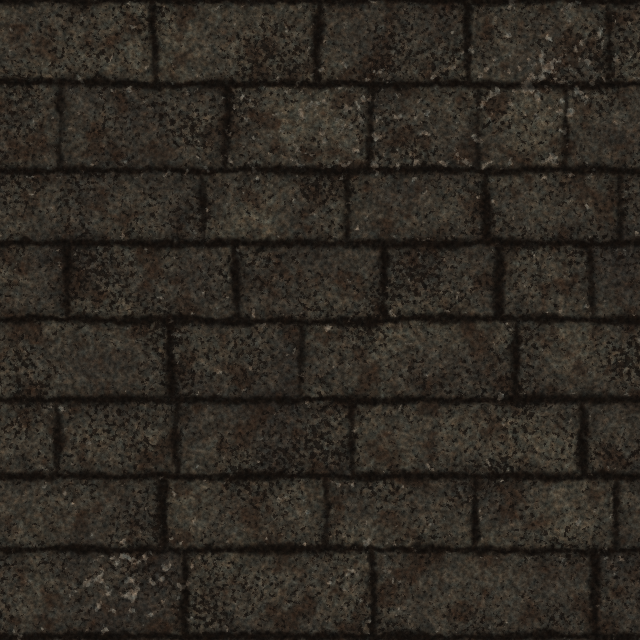
This texture is drawn by a Shadertoy shader. Its source:

```glsl
// Dark, weathered masonry: eight uneven courses of wide stone blocks with sooty joints.
// Joint distances are roughened by gradient noise; layered noise then adds
// block tints, pitting, brown stains, grain and pale chipped patches.

const float PI = 3.14159;

// First joint, joint spacing and bend of that spacing, per course from the top
const vec3 COURSE[8] = vec3[8](
    vec3(.242, .236, .02), vec3(.094, .197, .09),
    vec3(.316, .217, .01), vec3(.104, .205, .085),
    vec3(.267, .27, -.066), vec3(.089, .274, -.1),
    vec3(.254, .236, .02), vec3(.29, .32, -.028));

float hash(vec2 p) {
    vec3 a = fract(p.xyx * vec3(.1031, .1030, .0973));
    a += dot(a, a.yzx + 33.33);
    return fract((a.x + a.y) * a.z);
}

vec2 gradient(vec2 cell) {
    float angle = 2. * PI * hash(cell);
    return vec2(cos(angle), sin(angle));
}

float noise(vec2 p) {
    vec2 i = floor(p), f = p - i;
    vec2 u = f * f * f * (f * (f * 6. - 15.) + 10.);
    vec2 e = vec2(1, 0);
    float low = mix(dot(gradient(i), f), dot(gradient(i + e), f - e), u.x);
    float high = mix(dot(gradient(i + e.yx), f - e.yx), dot(gradient(i + 1.), f - 1.), u.x);
    return mix(low, high, u.y);
}

float fbm(vec2 p) {
    float sum = 0., amp = 1.;
    for (int i = 0; i < 4; i++) {
        p = mat2(1.6, 1.2, -1.2, 1.6) * p + 7.3;
        sum += amp * noise(p);
        amp *= .55;
    }
    return sum;
}

// Height of the i-th bed joint, measured down from the top
float bedJoint(int i) {
    float c = cos(PI / 5. * float(i - 2));
    return float(i) / 8. + .016 * c * c * c * c * c;
}

float gap(float dist, float width) {
    return 1. - smoothstep(width * .3, width * 1.8, abs(dist));
}

float blob(vec2 p, vec2 center, vec2 size) {
    vec2 d = (p - center) / size;
    return exp(-dot(d, d));
}

void mainImage(out vec4 fragColor, in vec2 fragCoord) {
    vec2 p = fragCoord / iResolution.xy;
    p.y = 1. - p.y;
    vec2 q = p + .0042 * vec2(fbm(p * 30.), fbm(p * 30. + 41.))
               + .006 * vec2(noise(p * 11.), noise(p * 11. + 19.));
    float wear = 1. + .9 * fbm(p * 9. + 14.);   // opens and closes the joints

    // Bed joints and course index
    int row = 0;
    float joint = 0., nearest = 1.;
    for (int i = 0; i < 9; i++) {
        float d = q.y - bedJoint(i);
        if (d > 0.) row = min(i, 7);
        joint = max(joint, gap(d, .0055 * clamp(wear, .65, 1.4)));
        nearest = min(nearest, abs(d));
    }

    // Upright joints, some of them nearly filled in
    vec3 course = COURSE[row];
    float last = floor((.975 - course.x) / course.y), block = 0.;
    for (float k = 0.; k <= last; k++) {
        float x = course.x + course.y * k + course.z * sin(PI * k / last);
        float d = fract(q.x - x + .5) - .5;
        float age = hash(vec2(k + 3., float(row) + 11.));
        float width = mix(.0035, .0065, age) * clamp(wear, .5, 1.4);
        joint = max(joint, gap(d, width) * clamp(mix(.55, 1., age) * (.4 + .7 * wear), .3, 1.));
        nearest = min(nearest, abs(d));
        block += step(x, q.x);
    }
    block = mod(block, last + 1.);
    float tint = hash(vec2(block + 27., float(row) * 5. + 2.));

    // Stone faces: broad mottling, block tint and brown stains
    float mottle = fbm(p * 4.);
    vec3 color = mix(vec3(.172, .154, .134), vec3(.262, .24, .198),
                     clamp(.55 + .65 * mottle + .4 * (tint - .5), 0., 1.));
    color *= 1. + .3 * fbm(p * 22. + 5.);
    color = mix(color, vec3(.17, .13, .1), .75 * smoothstep(.05, .5, fbm(p * 9. + 63.)));

    // Fine pits, denser in patches
    float pits = fbm(p * 62. + 9.) + .55 * fbm(p * 5. + 31.);
    color = mix(color, vec3(.085, .068, .055), .8 * smoothstep(.12, .55, pits));

    // Grime beside the joints, then the joints themselves with crumbled edges
    float crumble = fbm(p * 55. + 27.);
    color *= 1. - .28 * exp(-nearest * 70.);
    float soot = joint * clamp(.95 + .5 * crumble, .45, 1.);
    color = mix(color, vec3(.07, .055, .043), soot);

    // Pale chips: heavy in a few worn areas, sparse along block rims
    float worn = blob(p, vec2(.86, .11), vec2(.09, .08))
               + .75 * blob(p, vec2(.52, .18), vec2(.18, .07))
               + .95 * blob(p, vec2(.2, .91), vec2(.1, .05))
               + .6 * blob(p, vec2(.57, .9), vec2(.06, .06))
               + .6 * blob(p, vec2(.65, .257), vec2(.26, .012));
    float rim = exp(-abs(nearest - .01) * 170.);
    float chips = smoothstep(.3, .6, fbm(p * 26. + 80.) + .48 * worn + .16 * rim - .22);
    vec3 pale = vec3(.39, .36, .315) * (1. + .25 * crumble);
    color = mix(color, pale, .8 * chips * (1. - .6 * soot));

    // Fine grain, with a slight warm and cool shift
    float grain = fbm(p * 70. + 3.);
    color *= 1. + .5 * grain;
    color *= 1. + vec3(.12, 0., -.08) * fbm(p * 40. + 51.);
    fragColor = vec4(color, 1.);
}
```
